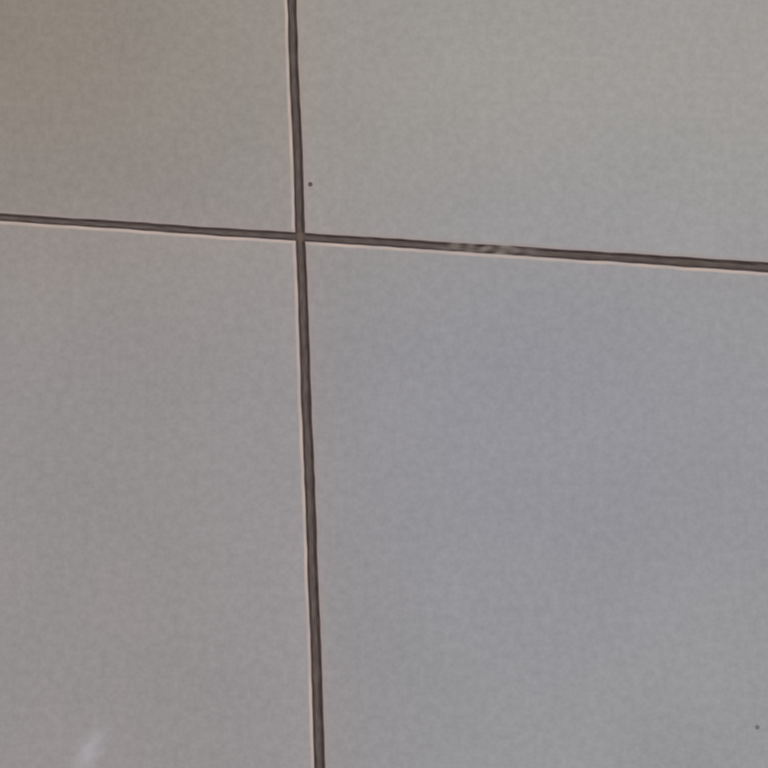
Reproduce this texture procedurally as a WebGL 1 fragment shader.

```glsl
precision highp float;

uniform vec2 u_resolution;

vec2 gradientAt(vec2 cell) {
  float a = 6.2832 * fract(sin(dot(cell, vec2(127.1, 311.7))) * 4375.85);
  return vec2(cos(a), sin(a));
}

float gradientNoise(vec2 p) {
  vec2 i = floor(p), f = p - i;
  vec2 w = f * f * f * (f * (f * 6.0 - 15.0) + 10.0);
  float a = dot(gradientAt(i), f);
  float b = dot(gradientAt(i + vec2(1.0, 0.0)), f - vec2(1.0, 0.0));
  float c = dot(gradientAt(i + vec2(0.0, 1.0)), f - vec2(0.0, 1.0));
  float d = dot(gradientAt(i + 1.0), f - 1.0);
  return mix(mix(a, b, w.x), mix(c, d, w.x), w.y);
}

float fbm(vec2 p) {
  float sum = 0.0, amplitude = 0.5;
  for (int i = 0; i < 4; i++) {
    sum += amplitude * gradientNoise(p);
    p = p * 2.03 + 17.3;
    amplitude *= 0.5;
  }
  return sum;
}

// Soft band of the given half width around d = 0
float band(float d, float halfWidth, float blur) {
  return 1.0 - smoothstep(halfWidth - blur, halfWidth + blur, abs(d));
}

// Glazed face, lit warmly from the upper left and coolly from the lower right
vec3 tileFace(vec2 uv, vec2 side) {
  vec3 lower = mix(vec3(0.575, 0.555, 0.555), vec3(0.595, 0.592, 0.602), smoothstep(0.15, 0.7, uv.x));
  vec3 upper = mix(vec3(0.575, 0.545, 0.515), vec3(0.612, 0.602, 0.588), smoothstep(0.0, 0.85, uv.x));
  vec3 color = mix(lower, upper, smoothstep(0.45, 0.95, uv.y));
  color += 0.006 * side.x * side.y;
  color -= vec3(0.02, 0.025, 0.03) * smoothstep(0.45, 0.0, length(uv - vec2(0.0, 1.0)));
  color += vec3(-0.012, -0.009, 0.006) * exp(-14.0 * dot(uv - vec2(0.7, 0.45), uv - vec2(0.7, 0.45)));
  color += 0.03 * fbm(uv * 5.0) * vec3(1.0, 0.85, 0.75);
  color += 0.022 * gradientNoise(uv * 85.0) + 0.018 * gradientNoise(uv * 190.0);
  return color;
}

// Recessed joint: dark walls, paler middle, dusty worn stretches
vec3 grout(float across, float along, float wear) {
  vec3 color = mix(vec3(0.36, 0.32, 0.305), vec3(0.25, 0.21, 0.20), smoothstep(0.15, 0.85, abs(across + 0.12)));
  color += 0.11 * fbm(vec2(along * 45.0, across * 1.5));
  return mix(color, vec3(0.51, 0.47, 0.45), wear);
}

void main() {
  vec2 uv = gl_FragCoord.xy / u_resolution;
  float blur = max(0.0018, 0.75 / min(u_resolution.x, u_resolution.y));

  // Signed distances to the two slightly tilted joints
  float wobble = 0.0012 * gradientNoise(uv * 9.0);
  vec2 joint = vec2(uv.x - 0.4167 + 0.0368 * uv.y, uv.y - 0.7174 + 0.0655 * uv.x) + wobble;
  vec2 halfWidth = vec2(mix(0.0068, 0.0058, uv.y), mix(0.0046, 0.0062, uv.x));
  halfWidth += 0.0007 * vec2(gradientNoise(uv.yy * 30.0 + 3.1), gradientNoise(uv.xx * 30.0 + 8.7));

  vec3 color = tileFace(uv, sign(joint));

  // Rosy halo beside the joints
  float halo = max(exp(-abs(joint.x) * 55.0), 0.7 * exp(-abs(joint.y) * 65.0));
  color += vec3(0.022, 0.002, -0.004) * halo;

  // Lit bevels on the left and lower edges, fainter on the opposite ones
  float leftEdge = band(joint.x + halfWidth.x + 0.0022, 0.0022, blur);
  float lowerEdge = band(joint.y + halfWidth.y + 0.0022, 0.0022, blur);
  float farEdge = max(band(joint.x - halfWidth.x - 0.002, 0.002, blur),
                      band(joint.y - halfWidth.y - 0.002, 0.002, blur));
  float chipping = 0.75 + 0.6 * gradientNoise(uv * 24.0);
  color = mix(color, vec3(0.74, 0.67, 0.635), max(leftEdge, lowerEdge) * chipping);
  color = mix(color, vec3(0.62, 0.56, 0.54), 0.45 * farEdge);

  // Joints, with a dusty patch on the horizontal one and at the crossing
  float dust = smoothstep(0.09, 0.02, abs(uv.x - 0.635));
  dust *= clamp(0.4 + 1.4 * gradientNoise(uv * vec2(60.0, 150.0)), 0.0, 0.8);
  vec3 across = grout(joint.y / halfWidth.y, uv.x, dust);
  vec3 upright = grout(joint.x / halfWidth.x, uv.y + 5.0, 0.0);
  color = mix(color, across, band(joint.y, halfWidth.y, blur));
  color = mix(color, upright, band(joint.x, halfWidth.x, blur));
  color = mix(color, vec3(0.42, 0.36, 0.33), 0.75 * smoothstep(0.009, 0.003, length(joint)));

  // Specks of dirt and a pale smear
  float speck = smoothstep(0.0042, 0.0014, length(uv - vec2(0.404, 0.760)));
  speck += 0.6 * smoothstep(0.0045, 0.0012, length(uv - vec2(0.986, 0.053)));
  color = mix(color, vec3(0.30, 0.25, 0.26), 0.8 * speck);
  vec2 smear = uv - vec2(0.115, 0.02);
  smear.x -= 0.4 * smear.y;
  color += vec3(0.06, 0.065, 0.08) * exp(-dot(smear * smear, vec2(5000.0, 1400.0)));

  gl_FragColor = vec4(clamp(color, 0.0, 1.0), 1.0);
}
```
